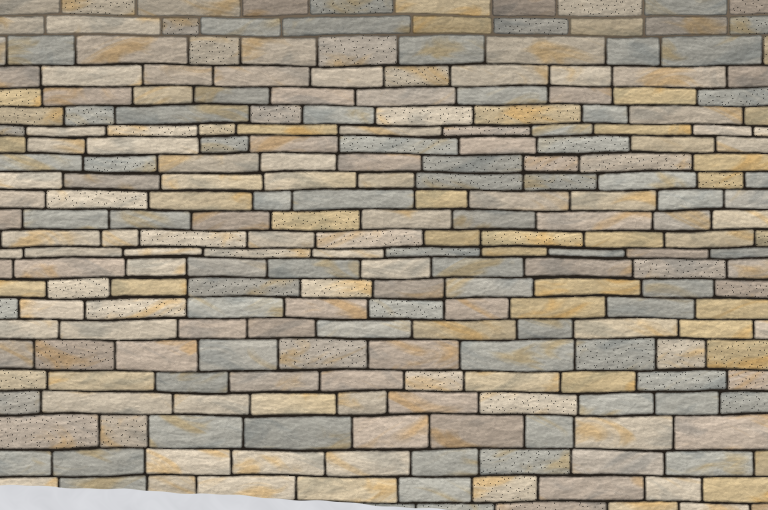
Give the GLSL for this texture, as a WebGL 1 fragment shader.

```glsl
precision highp float;
uniform vec2 u_resolution;

const float TAU = 6.2831853;
const float COURSES = 24.0;
const float STONE_WIDTH = 0.167;

float hash(vec2 p) {
  return fract(sin(dot(p, vec2(127.1, 311.7))) * 43758.545);
}

// Cellular noise: x = distance to the nearest point, y = value of its cell
vec2 cellular(vec2 p) {
  vec2 cell = floor(p);
  vec2 nearest = vec2(9.0, 0.0);
  for (int j = -1; j <= 1; j++) {
    for (int i = -1; i <= 1; i++) {
      vec2 c = cell + vec2(float(i), float(j));
      vec2 point = c + vec2(hash(c), hash(c + 37.3));
      float dist = length(p - point);
      if (dist < nearest.x) nearest = vec2(dist, hash(c + 71.9));
    }
  }
  return nearest;
}

// Layered, folded sines in the range -1 to 1
float waves(vec2 p) {
  float sum = 0.0;
  float amp = 0.5;
  for (int i = 0; i < 4; i++) {
    p += 0.7 * sin(p.yx * 1.3 + float(i) * 1.9);
    sum += amp * sin(p.x) * cos(p.y);
    p = mat2(1.5, 1.1, -1.1, 1.5) * p;
    amp *= 0.55;
  }
  return sum;
}

float jitteredEdge(float i, float seed, float spread) {
  return i + (hash(vec2(i, seed)) - 0.5) * spread;
}

// Irregular division of a line: index, lower edge, upper edge
vec3 span(float t, float seed, float spread) {
  float i = floor(t);
  i += step(jitteredEdge(i + 1.0, seed, spread), t) - step(t, jitteredEdge(i, seed, spread));
  return vec3(i, jitteredEdge(i, seed, spread), jitteredEdge(i + 1.0, seed, spread));
}

float roundedBox(vec2 p, vec2 halfSize, float radius) {
  vec2 q = abs(p) - halfSize + radius;
  return length(max(q, 0.0)) + min(max(q.x, q.y), 0.0) - radius;
}

// Split face: broad facets, bedding layers and small chips
float relief(vec2 p) {
  float facets = cellular(p * vec2(24.0, 48.0) + 0.4 * waves(p * 40.0)).x;
  float chips = cellular(p * vec2(75.0, 130.0)).x;
  return facets + 0.3 * chips + 0.35 * waves(p * vec2(35.0, 150.0));
}

vec3 stoneTone(float pick, float warmth) {
  vec3 grey = vec3(0.66, 0.65, 0.61);
  vec3 cream = vec3(0.78, 0.73, 0.65);
  vec3 taupe = vec3(0.71, 0.65, 0.585);
  vec3 buff = vec3(0.76, 0.68, 0.53);
  vec3 tone = mix(grey, taupe, smoothstep(0.2, 0.35, pick));
  tone = mix(tone, cream, smoothstep(0.4, 0.6, pick));
  return mix(tone, buff, smoothstep(0.75, 0.95, pick + warmth));
}

vec3 stoneFace(vec2 p, vec2 local, vec2 id, float inside) {
  vec2 grain = p + 3.0 * vec2(hash(id + 5.1), hash(id + 8.7));
  float warmth = 0.16 * smoothstep(0.3, 0.9, p.x) * (1.0 - smoothstep(0.25, 0.5, abs(p.y - 0.5))) - 0.04;
  vec3 color = stoneTone(hash(id + 2.3), warmth);
  color *= 0.92 + 0.16 * hash(id + 13.7);

  // Ochre and grey stains
  float stain = waves(grain * vec2(18.0, 36.0));
  color = mix(color, color * vec3(1.02, 0.94, 0.80), smoothstep(0.1, 0.7, stain));
  color = mix(color, color * vec3(0.87, 0.89, 0.91), smoothstep(0.15, 0.7, -stain));

  // Light from the upper left
  float slope = relief(grain) - relief(grain + vec2(-0.002, 0.003));
  color *= 1.0 + clamp(0.28 * slope, -0.15, 0.12) + 0.055 * local.y;
  color *= 0.965 + 0.07 * cellular(grain * vec2(190.0, 280.0)).y;
  float pit = 1.0 - smoothstep(0.05, 0.16, cellular(grain * 85.0).x);
  color *= 1.0 - 0.4 * pit * step(0.72, hash(id + 19.1));

  // Worn rim and weathered upper courses
  color *= mix(0.62, 1.0, smoothstep(0.0, 0.0045, inside));
  return color * mix(1.0, 0.87, smoothstep(0.75, 0.98, p.y));
}

vec3 wall(vec2 p, float pixel) {
  // Courses are thinner above the middle and gently uneven
  float y = p.y + 0.0022 * sin(p.x * 9.0 + p.y * 17.0) + 0.001 * sin(p.x * 27.0 + p.y * 40.0);
  float phase = TAU * (y - 0.12);
  float density = COURSES - 0.9 * TAU * cos(phase);
  float level = COURSES * y - 0.9 * sin(phase);
  vec3 course = span(level, 4.7, 0.5);
  float along = p.x / STONE_WIDTH + 7.0 * hash(vec2(course.x, 9.2));
  vec3 stone = span(along, course.x + 20.5, 0.6);
  vec2 id = vec2(stone.x, course.x);

  vec2 size = vec2((stone.z - stone.y) * STONE_WIDTH, (course.z - course.y) / density);
  vec2 local = vec2((along - 0.5 * (stone.y + stone.z)) * STONE_WIDTH,
                    (level - 0.5 * (course.y + course.z)) / density);
  float gap = 0.0008 + 0.0022 * pow(hash(id + 31.3), 3.0);
  vec2 halfSize = 0.5 * size - vec2(0.0012, gap);
  local.y += (hash(id + 41.9) - 0.5) * 0.022 * local.x;
  float rough = 0.0011 * waves(p * 75.0 + id) + 0.0005 * waves(p * 210.0);
  float d = roundedBox(local, halfSize, 0.0055) + rough;

  vec3 joint = mix(vec3(0.15, 0.13, 0.11), vec3(0.43, 0.38, 0.32), smoothstep(0.87, 0.95, p.y));
  vec3 face = stoneFace(p, local / halfSize, id, -d);
  return mix(face, joint, smoothstep(-pixel, pixel, d));
}

// Snow bank tapering away from the lower left
vec3 addSnow(vec3 color, vec2 p, float pixel) {
  float top = 0.048 * (1.0 - pow(p.x / 0.87, 1.4)) + 0.0015 * sin(p.x * 31.0) + 0.0008 * sin(p.x * 83.0);
  vec3 snow = vec3(0.84, 0.845, 0.86) + 0.025 * waves(p * 45.0);
  return mix(color, snow, smoothstep(-pixel, pixel, top - p.y));
}

void main() {
  vec2 p = gl_FragCoord.xy / u_resolution.y;
  float pixel = 0.75 / u_resolution.y;
  gl_FragColor = vec4(addSnow(wall(p, pixel), p, pixel), 1.0);
}
```
